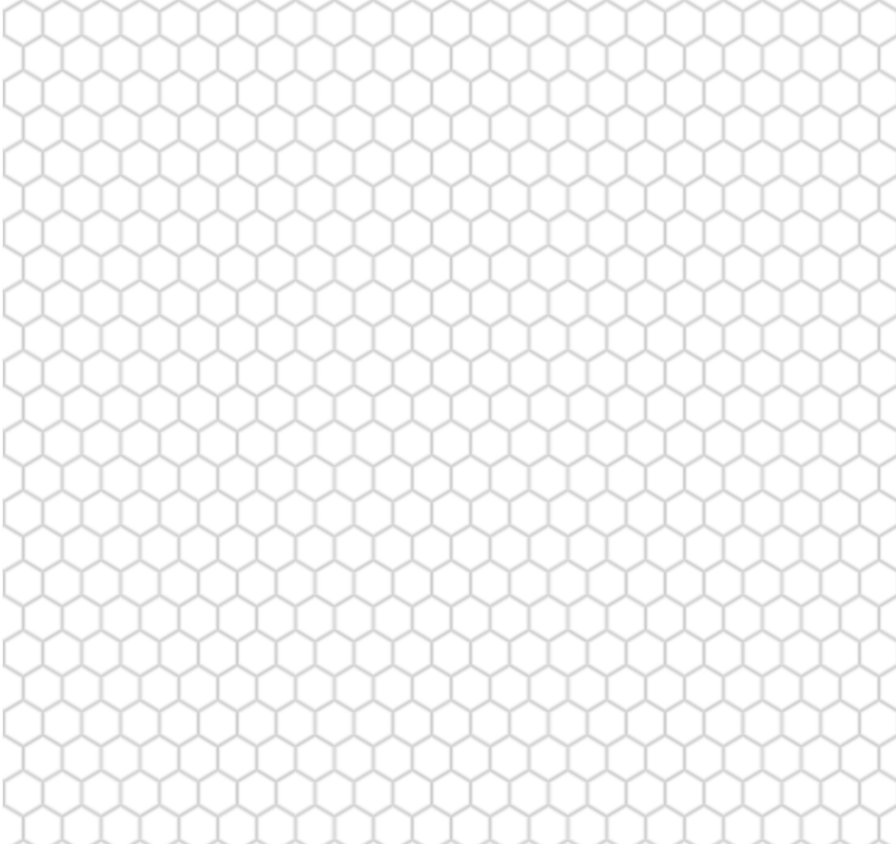
Give the GLSL for this pattern, as a Shadertoy shader.

```glsl
// All lengths are fractions of the canvas width
const vec2 PITCH = vec2(0.04341, 0.03906);        // column and row spacing
const vec2 FIRST_CENTRE = vec2(0.0260, 0.0260);   // from the upper left corner
const float LEFT_MARGIN = 0.0030;                 // bare strip before the mesh
const float LINE_RADIUS = 0.0025;
const float LINE_DEPTH = 0.165;                   // darkening at the line core
const float BEAT_LENGTH = 0.2474;                 // spacing of the crisper columns
const float BEAT_AMOUNT = 0.16;
const float JITTER_AMOUNT = 0.10;
const vec3 PAPER = vec3(1.0);
const float TAU = 6.2831853;

float hash(vec2 p) {
    vec3 q = fract(vec3(p.xyx) * 0.1031);
    q += dot(q, q.yzx + 33.33);
    return fract((q.x + q.y) * q.z);
}

// Distances inside a hexagon to its upright (x) and slanted (y) sides
vec2 sideDistances(vec2 q) {
    q = abs(q);
    vec2 slantNormal = normalize(vec2(PITCH.y / 3.0, PITCH.x * 0.5));
    float slant = dot(slantNormal, vec2(0.0, PITCH.y * 2.0 / 3.0) - q);
    return vec2(PITCH.x * 0.5 - q.x, slant);
}

// Offset from the nearest centre of one rectangular sublattice
vec2 latticeOffset(vec2 p) {
    vec2 period = PITCH * vec2(1.0, 2.0);
    return p - period * round(p / period);
}

void mainImage(out vec4 fragColor, in vec2 fragCoord) {
    float pixel = 1.0 / iResolution.x;
    vec2 p = vec2(fragCoord.x, iResolution.y - fragCoord.y) * pixel;
    vec2 g = p - FIRST_CENTRE;

    // Two sublattices make the staggered rows; keep the enclosing cell
    vec2 qa = latticeOffset(g);
    vec2 qb = latticeOffset(g - PITCH * vec2(0.5, 1.0));
    vec2 da = sideDistances(qa);
    vec2 db = sideDistances(qb);
    bool inA = min(da.x, da.y) > min(db.x, db.y);
    vec2 q = inA ? qa : qb;
    vec2 d = inA ? da : db;

    // Edge midpoint gives both neighbouring cells the same variation
    bool upright = d.x < d.y;
    vec2 side = vec2(q.x < 0.0 ? -1.0 : 1.0, q.y < 0.0 ? -1.0 : 1.0);
    vec2 toEdge = side * PITCH * (upright ? vec2(0.5, 0.0) : vec2(0.25, 0.5));
    vec2 midpoint = g - q + toEdge;
    vec2 edgeId = round(midpoint / (PITCH * vec2(0.25, 0.5)));
    float beat = upright ? cos(TAU * (midpoint.x + PITCH.x * 0.5) / BEAT_LENGTH) : 0.0;
    float crispness = 1.0 + BEAT_AMOUNT * beat
                    + JITTER_AMOUNT * (hash(edgeId + 100.0) - 0.5);

    // Soft line: crisper edges are narrower and darker
    float radius = length(vec2(LINE_RADIUS / crispness, 0.3 * pixel));
    float edge = max(min(d.x, d.y), 0.0) / radius;
    float ink = LINE_DEPTH * crispness * exp(-edge * edge);
    ink *= smoothstep(-pixel, pixel, p.x - LEFT_MARGIN);

    fragColor = vec4(PAPER - ink, 1.0);
}
```
